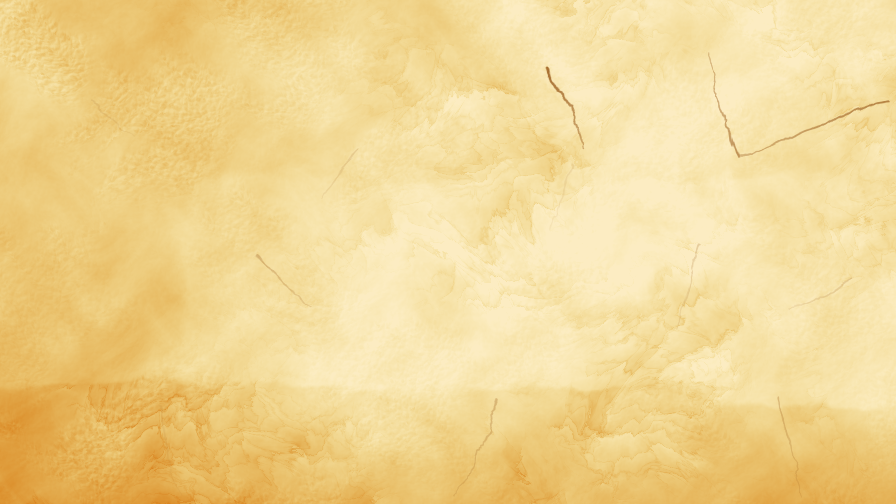
A Shadertoy shader for this texture:

```glsl
// Weathered golden plaster: pale slabs above a darker lower course.
// Layered sines give the stains, warped cellular noise gives chipped
// flakes and sandy grain, and jagged tapering segments give the cracks.

#define STAIN_SCALE 4.2
#define STAIN_AMOUNT 0.42
#define MOTTLE_AMOUNT 0.17
#define FLAKE_SCALE 3.4
#define FLAKE_RELIEF 0.19
#define GRAIN_SCALE 74.0
#define GRAIN_RELIEF 0.62
#define LEDGE_HEIGHT 0.235
#define CRACK_JAG 0.024
#define CRACK_COLOR vec3(0.60, 0.35, 0.10)

vec3 hash3(vec2 p) {
    vec3 q = fract(p.xyx * vec3(0.1031, 0.1030, 0.0973));
    q += dot(q, q.yxz + 33.33);
    return fract((q.xxy + q.yzz) * q.zyx);
}

// Warped, rotated sine octaves, roughly -0.8 to 0.8
float layeredSines(vec2 p) {
    float sum = 0.0, amp = 0.5;
    for (int i = 0; i < 7; i++) {
        p += 0.6 * sin(p.yx * 1.1 + vec2(1.7, 2.9) * float(i));
        sum += amp * sin(p.x) * cos(p.y);
        p = mat2(1.5, 1.1, -1.1, 1.5) * p;
        amp *= 0.55;
    }
    return sum;
}

// Cellular noise: xy = offset from nearest seed, z = border gap, w = cell id
vec4 cells(vec2 p) {
    vec2 base = floor(p), offset = vec2(0.0);
    float near = 9.0, second = 9.0, id = 0.0;
    for (int y = -1; y <= 1; y++)
    for (int x = -1; x <= 1; x++) {
        vec2 cell = base + vec2(x, y);
        vec3 h = hash3(cell + 40.0);
        vec2 d = p - cell - h.xy;
        float len = length(d);
        if (len < near) {
            second = near; near = len; offset = d; id = h.z;
        } else second = min(second, len);
    }
    return vec4(offset, second - near, id);
}

// Lit slopes and scattered pits of one layer of sand
float sand(vec2 p) {
    vec4 c = cells(p);
    float seed = length(c.xy);
    float slope = length(cells(p + vec2(-0.25, 0.3)).xy) - seed;
    float pit = (1.0 - smoothstep(0.1, 0.42, seed)) * step(0.8, c.w);
    return slope - 0.7 * pit;
}

// Coverage of a crack that narrows from a to b
float crack(vec2 p, vec2 a, vec2 b, float width) {
    vec2 ab = b - a;
    float along = clamp(dot(p - a, ab) / dot(ab, ab), 0.0, 1.0);
    float w = width * (1.0 - 0.75 * along);
    float pixel = 1.0 / iResolution.y;
    float d = length(p - a - ab * along);
    return (1.0 - smoothstep(0.3 * w, w + pixel, d)) * (1.0 - 0.5 * along);
}

float allCracks(vec2 p) {
    // Main split and the forked crack on the right
    float c = crack(p, vec2(1.10, 0.873), vec2(1.16, 0.70), 0.003);
    c = max(c, 0.7 * crack(p, vec2(1.46, 0.69), vec2(1.40, 0.89), 0.002));
    c = max(c, 0.8 * crack(p, vec2(1.755, 0.79), vec2(1.46, 0.69), 0.0025));
    // Faint hairlines of mixed length and slant on wall and lower course
    for (int i = 0; i < 9; i++) {
        float k = float(i);
        vec3 h = hash3(vec2(k, 17.0)), g = hash3(vec2(k, 53.0));
        bool low = i % 3 == 1;
        vec2 a = vec2(0.05 + 0.2 * k + 0.14 * h.x, low ? 0.20 : 0.42 + 0.56 * h.y);
        vec2 b = a + vec2(0.24 * (h.z - 0.5), low ? -0.19 : -0.05 - 0.2 * g.x);
        c = max(c, (0.12 + 0.28 * g.y) * crack(p, a, b, 0.0015));
    }
    return c;
}

vec3 plaster(float t) {
    return vec3(0.895 + 0.085 * t, 0.69 + (0.295 - 0.072 * t) * t, 0.33 + 0.39 * t);
}

void mainImage(out vec4 fragColor, in vec2 fragCoord) {
    vec2 p = fragCoord / iResolution.y;
    p.x += 0.5 * (16.0 / 9.0 - iResolution.x / iResolution.y);

    float stain = layeredSines(p * STAIN_SCALE + 2.0);
    float patches = layeredSines(p * 7.0 + 11.0);
    vec2 warp = vec2(layeredSines(p * 12.0 + 5.0), layeredSines(p * 12.0 + 23.0));

    // Broad light: golden left, pale right, worn slabs in the middle
    vec2 q = p + 0.04 * warp;
    float tone = mix(0.33, 0.83, smoothstep(0.0, 1.1, p.x)) + STAIN_AMOUNT * stain;
    float slab = smoothstep(0.34, 0.38, q.x) * (1.0 - smoothstep(0.63, 0.65, q.y));
    float paleSlab = smoothstep(0.94, 0.96, q.x) * (1.0 - smoothstep(0.53, 0.55, q.y));
    tone += 0.12 * slab + 0.08 * paleSlab * smoothstep(0.24, 0.34, q.y);

    // Cloudy mottling from hand-sized blots to fine specks
    tone += MOTTLE_AMOUNT * (layeredSines(p * 24.0 + 31.0) + 0.7 * warp.x);

    // Darker lower course with a worn, broken ledge
    float ledge = LEDGE_HEIGHT - 0.04 * smoothstep(1.0, 1.6, p.x);
    ledge += 0.022 * warp.x + 0.015 * patches;
    float soft = 0.006 + 0.03 * smoothstep(-0.1, 0.5, warp.y);
    float course = 1.0 - smoothstep(ledge - soft, ledge + soft, p.y);
    float depth = clamp(1.0 - p.y / ledge, 0.0, 1.0);
    tone -= course * (0.22 + depth * (0.42 + 0.3 * smoothstep(1.2, 1.78, p.x)));
    tone -= 0.16 * exp(-abs(p.y - ledge) * 130.0) * smoothstep(-0.1, 0.3, patches);

    // Chipped flakes with lit faces and broken rims
    float chipped = smoothstep(-0.2, 0.3, patches) * smoothstep(0.0, 1.2, p.x + course);
    float flakeScale = FLAKE_SCALE;
    for (int i = 0; i < 3; i++) {
        vec4 flake = cells((p * vec2(0.8, 1.2) + 0.11 * warp) * flakeScale);
        float rim = 1.0 - smoothstep(0.0, 0.011 * flakeScale, flake.z);
        tone += FLAKE_RELIEF * chipped * (dot(flake.xy, vec2(-0.5, 0.8)) - 0.7 * rim);
        flakeScale *= 2.1;
    }

    // Sandy patches, strongest at upper left and lower left
    float rough = (1.0 - smoothstep(0.1, 0.95, p.x)) * smoothstep(0.4, 0.75, p.y);
    rough += 0.7 * course * (1.0 - smoothstep(0.5, 1.0, p.x));
    rough = 0.12 + (0.25 + 0.6 * rough) * smoothstep(-0.2, 0.4, warp.y - 0.5 * patches);
    vec2 grain = (p + 0.02 * warp) * GRAIN_SCALE;
    tone += GRAIN_RELIEF * rough * (0.55 * sand(grain) + 0.45 * sand(grain * 1.7 + 7.0));

    vec3 color = plaster(clamp(tone, -0.5, 1.1));
    color = mix(color, CRACK_COLOR, 0.85 * allCracks(p + CRACK_JAG * warp));
    fragColor = vec4(color, 1.0);
}
```
